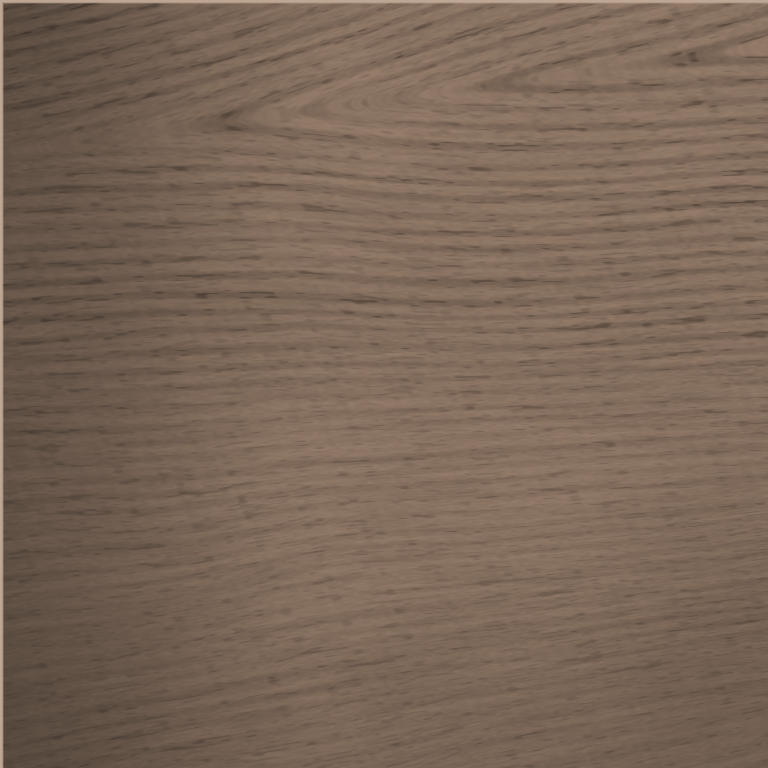
Write a Shadertoy shader that draws this texture.

```glsl
// Brown oak veneer: growth rings are contours of a folded height field,
// which forms pointed arches near the top and tilted grain below.
// Stretched noise adds fibres and pores; soft shading and a pale rim finish it.

#define WOOD vec3(0.525, 0.438, 0.373)
#define RIM vec3(0.74, 0.65, 0.575)
#define RIM_WIDTH 0.004
#define RING_SPACING 0.024
#define RING_DEPTH 0.15
#define PORE_DEPTH 0.22
#define FIBRE_DEPTH 0.09
#define FINE_DEPTH 0.08
#define WAVINESS 0.016
#define ARCH_TAPER 0.15

float hash(vec2 p) {
    return fract(sin(dot(p, vec2(127.1, 311.7))) * 43758.545);
}

float noise(vec2 p) {
    vec2 cell = floor(p), f = fract(p);
    f = f * f * (3.0 - 2.0 * f);
    float low = mix(hash(cell), hash(cell + vec2(1, 0)), f.x);
    float high = mix(hash(cell + vec2(0, 1)), hash(cell + vec2(1, 1)), f.x);
    return mix(low, high, f.y);
}

// Height field whose level lines run along the grain
float grainHeight(vec2 p) {
    float offAxis = p.y - (0.80 + 0.14 * p.x);
    float arch = sqrt(offAxis * offAxis + 0.00006) - ARCH_TAPER * p.x;
    float swell = 0.014 * cos(7.85 * (p.x - 0.25)) * exp(-20.0 * pow(p.y - 0.74, 2.0));
    float tilt = p.x * (0.03 * smoothstep(0.8, 0.5, p.y) + 0.17 * smoothstep(0.6, 0.05, p.y));
    float waves = WAVINESS * (noise(p * vec2(4.5, 7.0) + 3.0) - 0.5);
    return arch + swell + tilt + waves;
}

// Darkness of the growth rings, 0 to 1
float ringBands(vec2 p, float height) {
    float drift = 3.0 * noise(vec2(p.x * 2.0, height * 25.0));
    float wave = 0.5 + 0.5 * sin(6.2832 * height / RING_SPACING + drift);
    float patches = 0.35 + 0.65 * noise(vec2(p.x * 3.0 + 9.0, height * 30.0));
    float fade = mix(0.45, 1.0, smoothstep(0.35, 0.7, p.y));
    return smoothstep(0.3, 1.0, wave) * patches * fade;
}

// Dark left side and lower corners, brightest right of the middle
float shading(vec2 p) {
    float side = mix(0.73, 1.05, smoothstep(-0.08, 0.48, p.x));
    float bottom = 1.0 - 0.13 * smoothstep(0.4, 0.0, p.y);
    float right = 1.0 - 0.07 * smoothstep(0.65, 1.0, p.x) * smoothstep(0.9, 0.4, p.y);
    float topLeft = 1.0 - 0.08 * smoothstep(0.75, 1.0, p.y) * smoothstep(0.6, 0.0, p.x);
    float clouds = 1.0 + 0.06 * (noise(p * vec2(3.0, 5.0) + 17.0) - 0.5);
    return side * bottom * right * topLeft * clouds;
}

void mainImage(out vec4 fragColor, in vec2 fragCoord) {
    vec2 p = fragCoord / iResolution.xy;
    float height = grainHeight(p);
    float along = p.x + 0.4 * p.y;

    // Rings, with short pores gathered in their dark parts
    float ring = ringBands(p, height);
    float poreNoise = noise(vec2(along * 55.0, height * 330.0) + 40.0);
    float pore = smoothstep(0.6, 0.95, poreNoise) * (0.4 + 0.6 * ring);

    // Long fibres and fine tooth
    float fibre = noise(vec2(along * 11.0, height * 150.0) + 70.0) - 0.5;
    float fine = noise(vec2(along * 130.0, height * 400.0) + 90.0) - 0.5;

    float tone = 1.0 - RING_DEPTH * ring - PORE_DEPTH * pore;
    tone += FIBRE_DEPTH * fibre + FINE_DEPTH * fine;
    vec3 color = WOOD * tone * shading(p);

    // Pale rim along the left and top edges
    float edge = min(p.x, 1.0 - p.y);
    float rim = 1.0 - smoothstep(RIM_WIDTH * 0.6, RIM_WIDTH * 1.4, edge);
    fragColor = vec4(mix(color, RIM, rim), 1.0);
}
```
